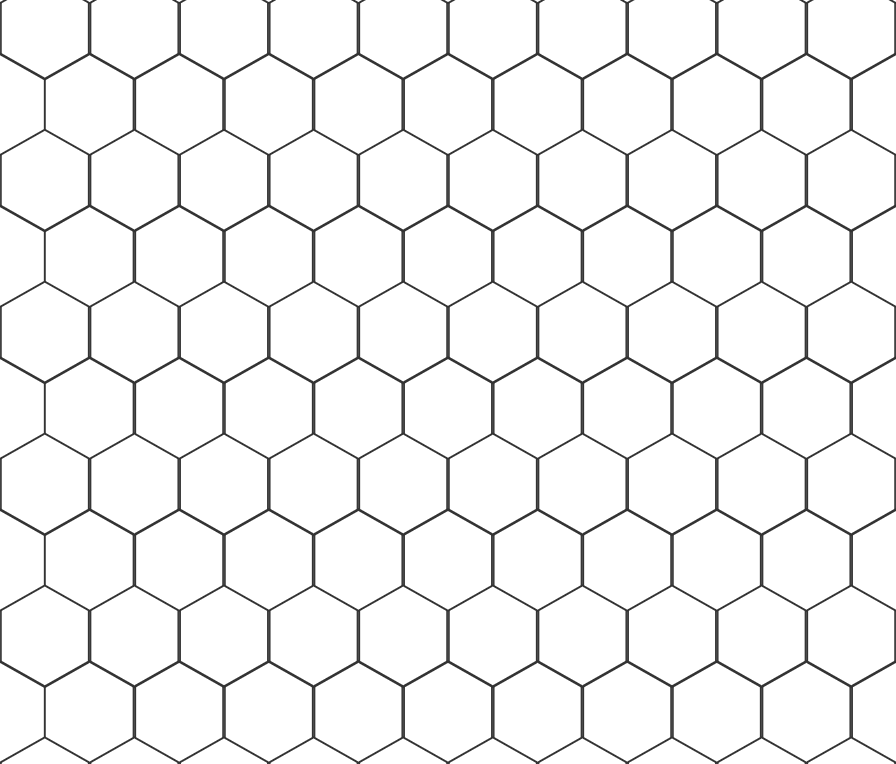
A Shadertoy shader for this pattern:

```glsl
// Outlined honeycomb, ten cells across, slightly flattened, in dark grey on white.
// Zigzag lines part the rows and upright walls split each row into cells;
// zigzags alternate thin and thick, walls are double strokes with a faint seam.

#define CELLS 10.0          // cells across the canvas
#define PITCH 0.8477        // row spacing, in cell widths
#define BASE 0.156          // height of the lowest zigzag's midline
#define WALL_WIDTH 0.039
#define THICK_WIDTH 0.029
#define THIN_WIDTH 0.0215
#define SEAM_WIDTH 0.012
#define PAPER vec3(1.0)
#define INK vec3(0.2)
#define SEAM_INK vec3(0.31)

// Antialiased coverage of a line, from the distance to its axis
float stroke(float dist, float width, float pixel) {
    return clamp((0.5 * width - dist) / pixel + 0.5, 0.0, 1.0);
}

// Odd rows are shifted by half a cell
float rowShift(float row) {
    return 0.5 * mod(row, 2.0);
}

// Triangle wave from -1 at integers to +1 halfway between
float triangleWave(float x) {
    return 1.0 - 4.0 * abs(fract(x) - 0.5);
}

void mainImage(out vec4 fragColor, in vec2 fragCoord) {
    float pixel = CELLS / iResolution.x;
    vec2 p = fragCoord * pixel;
    p.y -= BASE;

    // Nearest zigzag: signed height above it, then true distance
    float zigzag = floor(p.y / PITCH + 0.5);
    float amplitude = PITCH / 6.0;
    float slope = 4.0 * amplitude;
    float height = p.y - zigzag * PITCH
                 - amplitude * triangleWave(p.x + rowShift(zigzag));
    float zigzagDist = abs(height) / sqrt(1.0 + slope * slope);
    float zigzagWidth = mix(THIN_WIDTH, THICK_WIDTH, mod(zigzag, 2.0));
    float zigzagInk = stroke(zigzagDist, zigzagWidth, pixel);

    // Upright walls of the row on this side of the zigzag
    float row = height > 0.0 ? zigzag : zigzag - 1.0;
    float shift = rowShift(row);
    float wallDist = abs(fract(p.x + shift) - 0.5);

    // The first wall of each unshifted row is a single stroke
    bool singleWall = shift < 0.25 && p.x < 1.0;
    float wallWidth = singleWall ? THIN_WIDTH : WALL_WIDTH;
    float wallInk = stroke(wallDist, wallWidth, pixel);
    float seam = singleWall ? 0.0 : stroke(wallDist, SEAM_WIDTH, pixel);

    vec3 color = mix(PAPER, mix(INK, SEAM_INK, seam), wallInk);
    color = mix(color, INK, zigzagInk);
    fragColor = vec4(color, 1.0);
}
```
